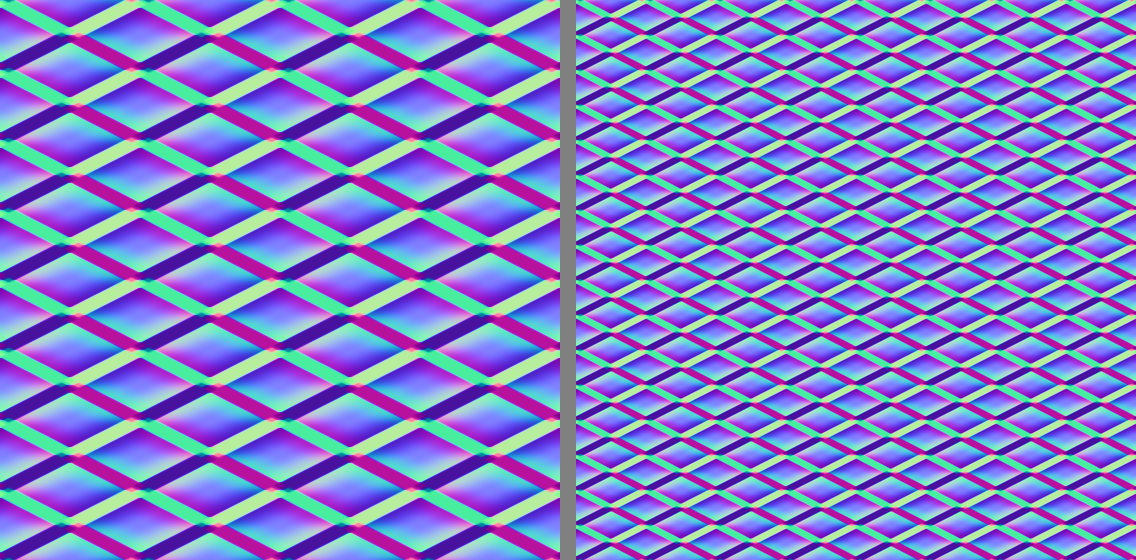
Left: one tile. Right: repeated 2 by 2.
This texture map is drawn by a WebGL 1 fragment shader. Its source:

```glsl
precision highp float;
// Normal map of a woven diamond lattice, four repeats across and eight down.
// Skewed axes turn the diamonds into unit cells; alternate cells are raised
// or sunken, and bevelled strands along the cell borders slope the other way.

uniform vec2 u_resolution;

const vec2 REPEATS = vec2(4.0, 8.0);
const float STRAND_HALF_WIDTH = 0.1;
const float STRAND_SLOPE = 4.0;
const float CUSHION_SLOPE = 1.8;
const float EDGE_SOFTNESS = 0.03;

// Slope directions across the rising and the falling cell axis.
const vec2 AXIS_U = vec2(-0.447, 0.894);
const vec2 AXIS_V = vec2(-0.447, -0.894);

// +1 and -1 in a checkerboard of cells.
float cellParity(vec2 cell) {
  return mod(cell.x + cell.y, 2.0) * 2.0 - 1.0;
}

// Coverage of the strands on both axes, from the distance to the borders.
vec2 strandMask(vec2 borderDistance, float softness) {
  return 1.0 - smoothstep(STRAND_HALF_WIDTH - softness,
                          STRAND_HALF_WIDTH + softness, borderDistance);
}

// Cushion slope on both axes: flat at the centre, steep near the strands.
vec2 cushionSlope(vec2 centreDistance) {
  vec2 t = min(centreDistance / (0.5 - STRAND_HALF_WIDTH), 1.0);
  return -CUSHION_SLOPE * t * t;
}

// Surface slope at a point in skewed cell coordinates.
vec2 latticeSlope(vec2 uv, float softness) {
  vec2 local = fract(uv) - 0.5;
  vec2 centreDistance = abs(local);
  vec2 borderDistance = 0.5 - centreDistance;

  vec2 strand = strandMask(borderDistance, softness);
  float open = (1.0 - strand.x) * (1.0 - strand.y);

  // Each strand reverses at a crossing, so it levels out there.
  vec2 crossing = smoothstep(vec2(0.0), vec2(1.5 * softness), borderDistance.yx);
  vec2 amount = strand * STRAND_SLOPE * crossing
              + open * cushionSlope(centreDistance);

  amount *= sign(local) * cellParity(floor(uv));
  return amount.x * AXIS_U + amount.y * AXIS_V;
}

// Packs a slope into normal map colours.
vec3 normalColor(vec2 slope) {
  return normalize(vec3(slope, 1.0)) * 0.5 + 0.5;
}

void main() {
  vec2 p = gl_FragCoord.xy / u_resolution * REPEATS;
  vec2 uv = vec2(p.x + p.y, p.x - p.y);

  // Never sharper than about one pixel.
  float pixel = REPEATS.y / min(u_resolution.x, u_resolution.y);
  float softness = max(EDGE_SOFTNESS, pixel);

  gl_FragColor = vec4(normalColor(latticeSlope(uv, softness)), 1.0);
}
```
